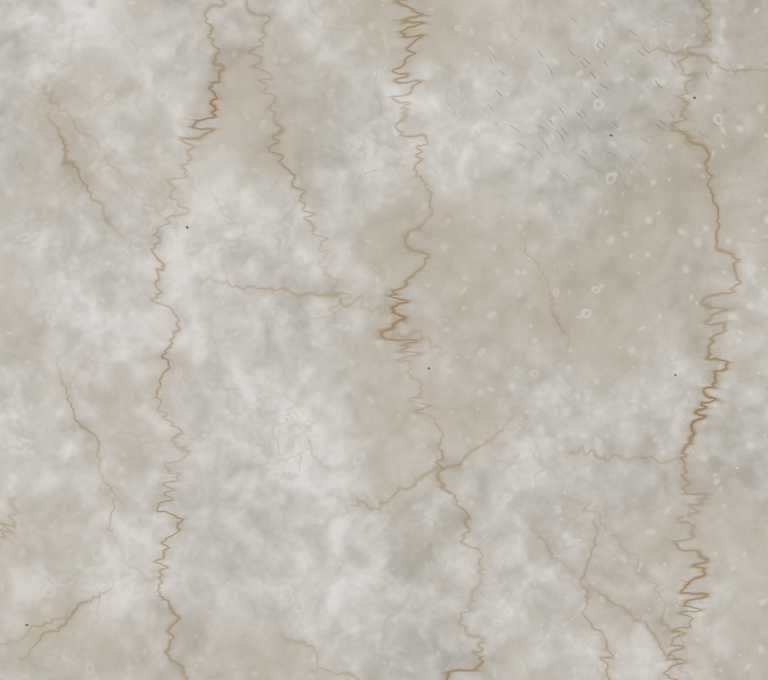
Give the GLSL for this texture, as a Shadertoy shader.

```glsl
// Cream marble slab: cloudy beige stone, pale shell flecks and jagged ochre veins.
// Veins are noisy curves measured by slope-corrected distance; clouds are layered
// noise, and flecks, pits and scratches are scattered on jittered cells.

#define LIGHT_STONE vec3(0.835, 0.827, 0.810)
#define DARK_STONE vec3(0.680, 0.660, 0.620)
#define WARM_TINT vec3(0.700, 0.660, 0.590)
#define VEIN_COLOR vec3(0.580, 0.465, 0.325)
#define SHELL_COLOR vec3(0.880, 0.870, 0.845)
#define PIT_COLOR vec3(0.380, 0.360, 0.330)
#define MAIN_VEINS 6
#define MINOR_VEINS 13
#define VEIN_WIDTH 0.0022
#define CLOUD_SCALE 6.5
#define SHELL_CELLS 34.0
#define SLAB_WIDTH 1.128

float hash(vec2 p) {
    vec3 q = fract(p.xyx * vec3(0.1031, 0.1030, 0.0973));
    q += dot(q, q.yzx + 33.33);
    return fract((q.x + q.y) * q.z);
}

float noise(vec2 p) {
    vec2 cell = floor(p), f = fract(p);
    f = f * f * (3.0 - 2.0 * f);
    float low = mix(hash(cell), hash(cell + vec2(1, 0)), f.x);
    float high = mix(hash(cell + vec2(0, 1)), hash(cell + vec2(1, 1)), f.x);
    return mix(low, high, f.y);
}

float clouds(vec2 p) {
    float sum = 0.0, gain = 0.5;
    for (int i = 0; i < 5; i++) {
        sum += gain * noise(p);
        p = mat2(1.6, 1.2, -1.2, 1.6) * p + 17.3;
        gain *= 0.52;
    }
    return sum;
}

// Sideways offset of a vein: slow layered sines plus bursts of fine teeth
float veinPath(float t, float seed, float jag) {
    float wander = 0.030 * sin(5.0 * t + seed * 2.3) + 0.018 * sin(11.3 * t + seed * 4.1);
    float burst = smoothstep(0.4, 0.75, noise(vec2(t * 6.0, seed + 9.0)));
    float teeth = 0.034 * (noise(vec2(t * 23.0, seed)) - 0.5)
                + 0.018 * (noise(vec2(t * 63.0, seed + 31.0)) - 0.5)
                + 0.034 * burst * (noise(vec2(t * 140.0, seed + 57.0)) - 0.5)
                + 0.007 * (noise(vec2(t * 210.0, seed + 83.0)) - 0.5);
    return wander + jag * teeth;
}

// Vein opacity at q, where q.x runs across the vein and q.y along it
float vein(vec2 q, float seed, float jag) {
    float e = 0.001;
    float slope = (veinPath(q.y + e, seed, jag) - veinPath(q.y - e, seed, jag)) / (2.0 * e);
    float across = abs(q.x - veinPath(q.y, seed, jag));
    float d = across / sqrt(1.0 + slope * slope);
    float width = max(VEIN_WIDTH * (0.5 + 1.0 * noise(vec2(q.y * 31.0, seed + 5.0))), 0.6 / iResolution.y);
    float core = exp(-d * d / (width * width));
    float presence = mix(0.25, 1.0, noise(vec2(q.y * 13.0, seed + 77.0)));
    float stain = 0.26 * exp(-across / 0.010) + 0.07 * exp(-across / 0.035);
    return presence * (0.66 * core + stain);
}

float allVeins(vec2 p) {
    float clear = 1.0;
    // Long upright veins, strong and faint by turns; faint ones fade in and out
    for (int i = 0; i < MAIN_VEINS; i++) {
        float k = float(i), seed = k + 3.0;
        float x = SLAB_WIDTH * (k + 0.5 + 0.35 * (hash(vec2(k, 12.0)) - 0.5)) / float(MAIN_VEINS);
        bool strong = mod(k, 2.0) > 0.5;
        float strength = strong ? 0.95 : 0.65 * smoothstep(0.25, 0.6, noise(vec2(p.y * 3.0, seed + 40.0)));
        float lean = 0.26 * (hash(vec2(k, 23.0)) - 0.5);
        vec2 q = vec2(p.x - x - lean * (p.y - 0.5), p.y);
        clear *= 1.0 - strength * vein(q, seed, strong ? 1.0 : 0.7);
    }
    // Short faint branches in scattered directions
    for (int i = 0; i < MINOR_VEINS; i++) {
        float k = float(i);
        vec2 center = vec2(SLAB_WIDTH * hash(vec2(k, 41.0)), hash(vec2(k, 52.0)));
        float angle = 2.6 * (hash(vec2(k, 63.0)) - 0.5);
        float reach = mix(0.10, 0.26, hash(vec2(k, 74.0)));
        vec2 along = vec2(cos(angle), sin(angle));
        vec2 q = vec2(dot(p - center, vec2(-along.y, along.x)), dot(p - center, along));
        float ends = 1.0 - smoothstep(0.4 * reach, reach, abs(q.y));
        clear *= 1.0 - 0.55 * ends * vein(q + vec2(0.0, 3.0), k + 20.0, 0.55);
    }
    return 1.0 - clear;
}

// x: pale shell flecks and rings, y: small dark pits
vec2 flecks(vec2 p) {
    vec2 g = p * SHELL_CELLS, cell = floor(g), found = vec2(0.0);
    for (int j = -1; j <= 1; j++)
    for (int i = -1; i <= 1; i++) {
        vec2 c = cell + vec2(i, j);
        float kind = hash(c + 7.0);
        float d = length(g - c - vec2(hash(c + 101.0), hash(c + 211.0)));
        float radius = mix(0.07, 0.26, pow(hash(c + 307.0), 2.0));
        float blob = 1.0 - smoothstep(0.3 * radius, 1.4 * radius, d);
        float ring = 1.0 - smoothstep(0.03, 0.12, abs(d - radius));
        found.x = max(found.x, step(0.45, kind) * (kind > 0.95 ? ring : blob));
        found.y = max(found.y, step(kind, 0.006) * (1.0 - smoothstep(0.04, 0.10, d)));
    }
    return found;
}

// Short slanted scratches gathered in the upper right
float scratches(vec2 p) {
    vec2 g = vec2(p.x - p.y, p.x + p.y) * vec2(28.0, 90.0);
    vec2 cell = floor(g), f = fract(g) - 0.5;
    float dash = (1.0 - smoothstep(0.05, 0.20, abs(f.y))) * (1.0 - smoothstep(0.1, 0.45, abs(f.x)));
    float region = 1.0 - smoothstep(0.06, 0.24, length((p - vec2(0.88, 0.86)) * vec2(0.75, 1.3)));
    return dash * region * step(0.85, hash(cell + 400.0));
}

void mainImage(out vec4 fragColor, in vec2 fragCoord) {
    vec2 p = fragCoord / iResolution.y;
    vec2 warp = vec2(noise(p * 24.0), noise(p * 24.0 + 60.0)) - 0.5;
    vec2 rough = vec2(noise(p * 95.0 + 11.0), noise(p * 95.0 + 71.0)) - 0.5;
    vec2 bent = p + 0.016 * warp + 0.004 * rough;

    // Stone body: broad clouds, mottle and grain, darker and warmer to the right
    float cloud = clouds(bent * CLOUD_SCALE), mottle = clouds(bent * 38.0 + 90.0);
    float grain = noise(p * 150.0 + 20.0) - 0.5;
    float side = smoothstep(0.45, 1.15, p.x);
    float tone = 0.70 + 1.15 * (cloud - 0.5) + 1.15 * (mottle - 0.5) + 0.12 * grain - 0.25 * side;
    vec3 color = mix(DARK_STONE, LIGHT_STONE, clamp(tone, 0.0, 1.1));
    float warmth = smoothstep(0.42, 0.75, clouds(bent * 5.0 + 33.0) + 0.08 * side);
    color = mix(color, WARM_TINT, 0.55 * warmth);

    // Faint creases, then flecks, scratches and veins
    float crease = 1.0 - smoothstep(0.0, 0.022, abs(clouds(bent * 10.0 + 140.0) - 0.5));
    color = mix(color, WARM_TINT, 0.30 * crease * smoothstep(0.3, 0.7, noise(p * 9.0 + 50.0)));
    vec2 fleck = flecks(bent);
    color = mix(color, SHELL_COLOR, fleck.x * (0.25 + 0.18 * side));
    color = mix(color, PIT_COLOR, 0.28 * scratches(bent));
    color = mix(color, VEIN_COLOR, allVeins(bent));
    color = mix(color, PIT_COLOR, 0.75 * fleck.y);
    fragColor = vec4(color, 1.0);
}
```
